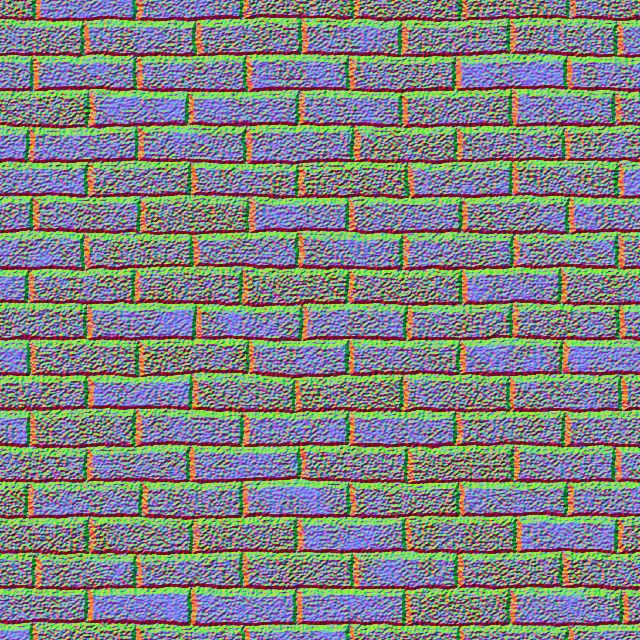
This texture map is drawn by a Shadertoy shader. Its source:

```glsl
// Normal map of a rough brick wall: 18 courses of 6 bricks in running bond.

vec2 hash2(vec2 p) {
    vec3 q = fract(p.xyx * vec3(0.1031, 0.1030, 0.0973));
    q += dot(q, q.yzx + 33.33);
    return fract((q.xx + q.yz) * q.zy);
}

float gradientDot(vec2 cell, vec2 offset) {
    return dot(2.0 * hash2(cell + 71.0) - 1.0, offset);
}

float gradientNoise(vec2 p) {
    vec2 i = floor(p), f = fract(p);
    vec2 s = f * f * f * (f * (f * 6.0 - 15.0) + 10.0);
    vec2 e = vec2(1.0, 0.0);
    return mix(mix(gradientDot(i, f), gradientDot(i + e, f - e), s.x),
               mix(gradientDot(i + e.yx, f - e.yx), gradientDot(i + 1.0, f - 1.0), s.x), s.y);
}

// Sideways shift of one vertical joint, as a share of the brick length.
float jointShift(float joint, float course) {
    return 0.08 * hash2(vec2(joint, course) + 17.0).x;
}

// Surface height; one unit of p is one course, a brick is three units long.
float wallHeight(vec2 p) {
    // Uneven courses and chipped edges
    vec2 q = p;
    q.y += 0.14 * gradientNoise(p * vec2(0.3, 0.7)) - 0.45;
    q += 0.07 * vec2(gradientNoise(p * 3.0 + 40.0), gradientNoise(p * vec2(2.0, 3.0)));

    // Course and brick
    float course = floor(q.y);
    float v = q.y - course;
    float x = q.x / 3.0 - 0.26 - 0.5 * mod(course + 1.0, 2.0);
    float joint = floor(x);
    joint -= step(x, joint + jointShift(joint, course));
    float fromLeft = 3.0 * (x - joint - jointShift(joint, course));
    float toRight = 3.0 * (joint + 1.0 + jointShift(joint + 1.0, course) - x);

    // Steep lower and right edges; a mortar bead and a lip along the top
    float lower = clamp(v / 0.08, 0.0, 1.0);
    float upper = 0.55 * clamp((1.0 - v) / 0.08, 0.0, 1.0)
                + 0.45 * smoothstep(0.09, 0.21, 1.0 - v);
    float left = clamp(fromLeft / 0.16, 0.0, 1.0);
    float right = clamp(toRight / 0.09, 0.0, 1.0);
    float brick = min(min(lower, upper), min(left, right));

    // Grain: each brick has its own roughness, with worn patches
    float roughness = mix(0.5, 1.2, hash2(vec2(joint, course) + 5.0).y);
    roughness += 0.7 * gradientNoise(p * 1.3 + 90.0);
    roughness = mix(1.1, clamp(roughness, 0.35, 1.3), brick);
    float grain = 0.18 * gradientNoise(p * vec2(10.5, 13.5))
                + 0.09 * gradientNoise(p * vec2(5.0, 6.0) + 30.0);
    return 0.32 * brick + roughness * grain;
}

void mainImage(out vec4 fragColor, in vec2 fragCoord) {
    vec2 p = 18.0 * fragCoord / iResolution.xy;

    // Central differences; red follows the rising slope, green the falling one
    vec2 e = vec2(0.022, 0.0);
    vec2 slope = vec2(wallHeight(p + e) - wallHeight(p - e),
                      wallHeight(p - e.yx) - wallHeight(p + e.yx)) / (2.0 * e.x);
    vec3 normal = normalize(vec3(slope, 1.0));

    // Blue falls off faster than the plain normal, to deepen the slopes
    fragColor = vec4(0.5 + 0.5 * normal.xy, pow(normal.z, 1.6), 1.0);
}
```
